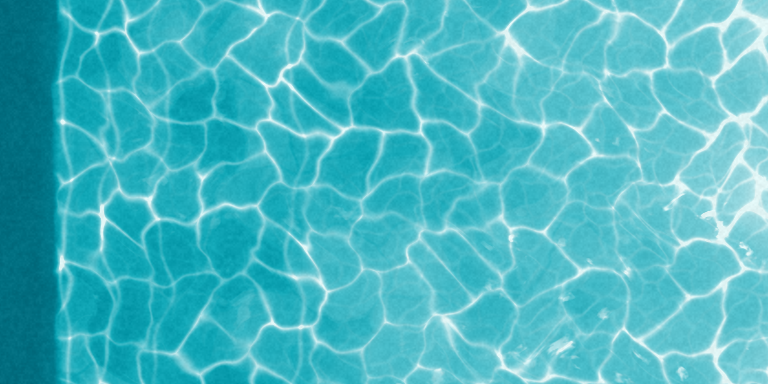
Write a WebGL 1 fragment shader that draws this texture.

```glsl
precision highp float;
// Sunlit pool water: a dark wall strip on the left, then shallows that pale
// to the right under a net of light. Warped cellular noise draws the net and
// facets, layered noise the clouds and glints; one tone ramp colours it all.
uniform vec2 u_resolution;

#define WALL_EDGE 0.148
#define NET_SCALE 7.4
#define FINE_SCALE 13.0
#define FACET_SCALE 5.2
#define LINE_WIDTH 0.085
#define LINE_GAIN 2.7
#define GLOW_GAIN 0.55
#define CLOUD_GAIN 1.7
#define GLINT_GAIN 2.2
#define GRAIN_GAIN 0.035

float hash(vec2 p) {
  vec3 q = fract(p.xyx * vec3(0.1031, 0.1030, 0.0973));
  q += dot(q, q.yzx + 33.33);
  return fract((q.x + q.y) * q.z);
}

float noise(vec2 p) {
  vec2 i = floor(p), f = fract(p);
  f = f * f * (3.0 - 2.0 * f);
  vec2 e = vec2(1.0, 0.0);
  return mix(mix(hash(i), hash(i + e), f.x),
             mix(hash(i + e.yx), hash(i + e.xx), f.x), f.y);
}

float fbm(vec2 p) {
  float sum = 0.0, gain = 0.53;
  for (int i = 0; i < 4; i++) {
    sum += gain * noise(p);
    p = mat2(1.6, 1.2, -1.2, 1.6) * p + 7.3;
    gain *= 0.5;
  }
  return sum;
}

// Layered sines bend the cell borders like refracted light
vec2 ripple(vec2 p) {
  p += 0.020 * sin(p.yx * vec2(17.0, 14.0) + vec2(0.4, 2.1));
  p += 0.009 * sin(p.yx * vec2(37.0, 41.0) + p * 13.0);
  return p + 0.003 * sin(p.yx * vec2(97.0, 89.0) + p * 31.0);
}

// x: gap to the cell border, y: gap to the nearest node, z: cell value
vec3 cells(vec2 p) {
  vec2 home = floor(p);
  vec3 near = vec3(9.0);
  float value = 0.0;
  for (int j = -1; j <= 1; j++) {
    for (int i = -1; i <= 1; i++) {
      vec2 c = home + vec2(float(i), float(j));
      vec2 seed = c + 0.08 + 0.84 * vec2(hash(c + 11.0), hash(c + 57.0));
      float d = distance(p, seed);
      if (d < near.x) {
        near = vec3(d, near.xy);
        value = hash(c + 83.0);
      } else if (d < near.y) near = vec3(near.x, d, near.y);
      else near.z = min(near.z, d);
    }
  }
  return vec3(near.yz - near.x, value);
}

// Thin bright core of a line
float core(float d, float width) {
  d /= width;
  return exp(-d * d);
}

// Upright wavering thread of light beside the wall
float strand(vec2 p, float centre, float swing) {
  float path = centre + swing * sin(14.0 * p.y + centre * 40.0)
             + 0.4 * swing * sin(33.0 * p.y + centre * 90.0);
  return core(p.x - path, 0.006) + 0.25 * core(p.x - path, 0.018);
}

// Tone ramp from deep water (0) to white glint (6)
vec3 waterColor(float t) {
  vec3 c = mix(vec3(0.00, 0.42, 0.49), vec3(0.00, 0.56, 0.63), clamp(t, 0.0, 1.0));
  c = mix(c, vec3(0.06, 0.65, 0.71), clamp(t - 1.0, 0.0, 1.0));
  c = mix(c, vec3(0.27, 0.73, 0.78), clamp(t - 2.0, 0.0, 1.0));
  c = mix(c, vec3(0.41, 0.78, 0.82), clamp(t - 3.0, 0.0, 1.0));
  c = mix(c, vec3(0.58, 0.84, 0.87), clamp(t - 4.0, 0.0, 1.0));
  return mix(c, vec3(0.88, 0.96, 0.96), clamp(t - 5.0, 0.0, 1.0));
}

void main() {
  vec2 p = gl_FragCoord.xy / u_resolution.y;
  float across = gl_FragCoord.x / u_resolution.x;
  p.x = across * 2.0;
  vec2 q = ripple(p);
  float cloud = fbm(p * 4.0 + 3.0) - 0.5;
  float patchy = smoothstep(0.25, 0.7, fbm(p * 6.5 + 21.0));
  float shallow = smoothstep(0.3, 0.85, across);

  // Water body with faint flat facets
  float tone = 1.8 + 2.35 * (across - 0.17) + CLOUD_GAIN * cloud;
  tone += 0.6 * smoothstep(0.85, 1.0, across);
  vec3 facet = cells(q * FACET_SCALE + 40.0);
  tone += 0.75 * (facet.z - 0.5) * smoothstep(0.0, 0.08, facet.x);

  // Main net, brighter at its nodes, and a finer one in the shallows
  vec3 net = cells(q * NET_SCALE + 5.0);
  float gain = mix(LINE_GAIN, 0.55 * LINE_GAIN, shallow) * (0.3 + 0.7 * patchy);
  float light = gain * core(net.x, LINE_WIDTH * (0.7 + 0.6 * patchy));
  light += GLOW_GAIN * exp(-net.x * 4.5) + 0.9 * core(net.y, 0.16);
  vec3 fine = cells(ripple(q + 0.3) * FINE_SCALE);
  light += (0.3 + 0.5 * shallow) * (1.0 - 0.6 * patchy) * core(fine.x, 0.13);

  // Threads near the wall and one longer seam
  float threads = strand(p, 0.17, 0.012) + strand(p, 0.28, 0.022);
  threads += 0.6 * strand(p, 0.42, 0.025) + 0.8 * strand(p, 0.77, 0.022);
  light += 1.9 * threads * (0.25 + 0.75 * noise(p * 11.0 + 9.0));

  // Scattered glints, clustered to the right
  float sparkle = smoothstep(0.64, 0.80, fbm(q * vec2(19.0, 24.0)));
  float cluster = smoothstep(0.45, 0.65, noise(p * 4.5 + 31.0));
  light += GLINT_GAIN * sparkle * cluster * (0.3 + 0.7 * shallow);

  // Dark wall strip with a soft, slightly uneven edge
  float edge = WALL_EDGE + 0.018 * (noise(vec2(p.y * 13.0, 2.0)) - 0.5);
  float water = smoothstep(edge - 0.012, edge + 0.016, p.x);
  float wall = 0.1 + 0.6 * cloud + 0.3 * smoothstep(0.08, 0.15, p.x);
  tone = mix(wall, tone + light, water);

  float grain = noise(p * 210.0) + noise(p * 97.0) - 1.0;
  gl_FragColor = vec4(waterColor(tone) + GRAIN_GAIN * grain, 1.0);
}
```
